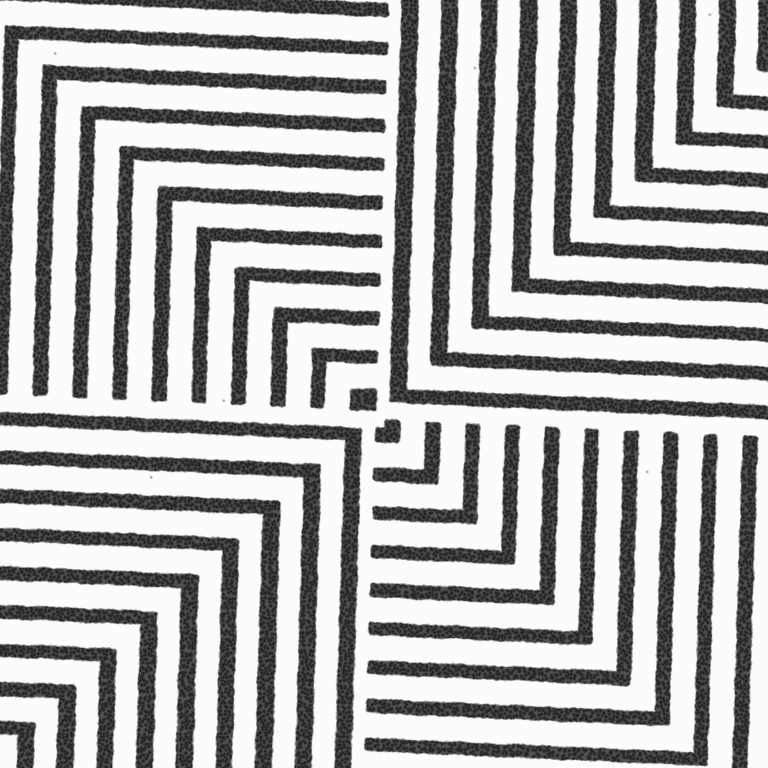
Reproduce this pattern procedurally as a three.js fragment shader.

```glsl
#define CENTER vec2(0.4948, 0.4635)
#define SKEW vec2(0.031, 0.044)
#define PITCH vec2(0.0517, 0.0503)
#define HALF_THIN vec2(0.0095, 0.0088)
#define HALF_THICK vec2(0.0109, 0.0088)
#define ROUNDING 0.0035
#define ROUGHNESS 0.0018
#define SOFTNESS 0.0017
#define PAPER vec3(0.99)
#define INK_DARK vec3(0.13, 0.12, 0.12)
#define INK_LIGHT vec3(0.33, 0.32, 0.32)
#define SPECK_SHARE 0.07

varying vec2 vUv;

vec2 hash2(vec2 p) {
  vec3 h = fract(p.xyx * vec3(0.1031, 0.1030, 0.0973));
  h += dot(h, h.yzx + 33.33);
  return fract((h.xx + h.yz) * h.zy);
}

// Distance to the nearest scattered cell point
float cellular(vec2 p) {
  vec2 base = floor(p);
  float nearest = 2.0;
  for (int y = -1; y <= 1; y++) {
    for (int x = -1; x <= 1; x++) {
      vec2 cell = base + vec2(float(x), float(y));
      nearest = min(nearest, length(cell + hash2(cell) - p));
    }
  }
  return nearest;
}

// Intersection of two distances with a rounded corner
float roundMax(float a, float b) {
  return min(max(a, b), -ROUNDING) + length(max(vec2(a, b) + ROUNDING, 0.0));
}

float widthJitter(float k, vec2 first) {
  return 0.0004 * sin(k * 2.3 + first.x * 300.0);
}

// Angles whose arms stop at the quadrant seams
float cappedAngles(vec2 p, vec2 first, vec2 ends, float coreFill) {
  vec2 q = (p - first) / PITCH;
  float k = max(floor(max(q.x, q.y) + 0.5), 0.0);
  vec2 e = p - first - k * PITCH;
  vec2 halfWidth = HALF_THIN + widthJitter(k, first);
  vec2 outer = e - halfWidth;
  vec2 inner = e + halfWidth;
  float hollow = max(inner.x, inner.y) + (k < 0.5 ? coreFill : 0.0);
  float angle = max(roundMax(outer.x, outer.y), -hollow);
  vec2 cap = ends - p;
  return roundMax(angle, max(cap.x, cap.y));
}

// Angles whose arms run outward to the canvas edge
float runningAngles(vec2 p, vec2 first) {
  vec2 q = (p - first) / PITCH;
  float k = max(floor(min(q.x, q.y) + 0.5), 0.0);
  vec2 e = p - first - k * PITCH;
  vec2 halfWidth = HALF_THICK + widthJitter(k, first);
  vec2 outer = -e - halfWidth;
  vec2 inner = e - halfWidth;
  return max(roundMax(outer.x, outer.y), min(inner.x, inner.y));
}

// Sparse dust, at most one grain per cell
float specks(vec2 uv, float blur) {
  vec2 grid = uv * 9.0;
  vec2 cell = floor(grid);
  vec2 spot = 0.15 + 0.7 * hash2(cell + 17.0);
  float present = step(1.0 - SPECK_SHARE, hash2(cell + 53.0).x);
  float d = length(fract(grid) - spot) / 9.0 - 0.0015;
  return 0.5 * present * (1.0 - smoothstep(-blur, blur, d));
}

void main() {
  // Slightly skewed axes, with a faint waver along the strokes
  vec2 d = vUv - CENTER;
  vec2 p = vec2(d.x - SKEW.x * d.y, d.y + SKEW.y * d.x);
  p += 0.0004 * (sin(vUv.yx * 71.0) + sin(vUv.yx * 163.0 + 1.7));

  // Four quadrants, alternating capped and running angles
  float ink = cappedAngles(p * vec2(-1.0, 1.0), vec2(0.0299, 0.0208), vec2(0.0046, 0.0013), 0.1);
  ink = min(ink, runningAngles(p, vec2(0.0228, 0.0221)));
  ink = min(ink, cappedAngles(p * vec2(1.0, -1.0), vec2(0.0178, 0.0312), vec2(-0.0059, 0.0098), 0.0025));
  ink = min(ink, runningAngles(-p, vec2(0.0339, 0.0301)));

  // Ragged edges and mottled ink
  ink += ROUGHNESS * (cellular(vUv * 150.0) - 0.5);
  float blur = max(fwidth(vUv.x), SOFTNESS);
  float mottle = smoothstep(0.0, 0.9, cellular(vUv * 210.0 + 9.0));
  vec3 inkColor = mix(INK_DARK, INK_LIGHT, mottle);

  float coverage = max(1.0 - smoothstep(-blur, blur, ink), specks(vUv, blur));
  gl_FragColor = vec4(mix(PAPER, inkColor, coverage), 1.0);
}
```
